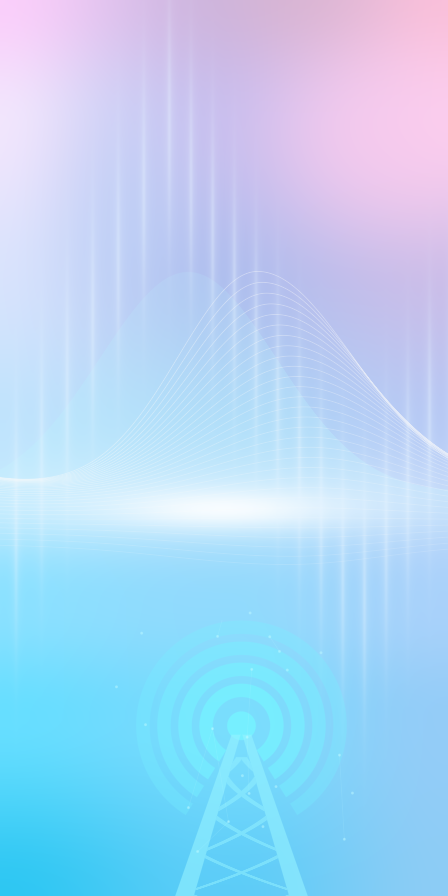
Reproduce this background procedurally as a Shadertoy shader.

```glsl
#define WAVE_LINES 30
#define LINE_ALPHA 0.50
#define BEAM_ALPHA 0.38
#define BEAM_PEAK_X 0.378
#define MAST_POS vec2(0.539, 0.380)
#define RING_PITCH 0.047
#define RING_HALF 0.015
#define SPARKS 22
#define CYAN vec3(0.46, 0.95, 1.0)
#define ICE vec3(0.91, 0.96, 1.0)

float glow(vec2 d, vec2 radius) {
    d /= radius;
    return exp(-dot(d, d));
}

// Antialiased coverage of a signed distance
float cover(float d) {
    float px = 0.75 / iResolution.x;
    return 1.0 - smoothstep(-px, px, d);
}

vec2 hash2(float n) {
    return fract(sin(vec2(n, n + 7.3) * vec2(127.1, 311.7)) * 4375.85);
}

float segment(vec2 p, vec2 a, vec2 b) {
    vec2 ab = b - a;
    return length(p - a - ab * clamp(dot(p - a, ab) / dot(ab, ab), 0.0, 1.0));
}

vec3 row(float x, vec3 left, vec3 middle, vec3 right) {
    return mix(mix(left, middle, smoothstep(0.0, 0.5, x)), right, smoothstep(0.5, 1.0, x));
}

vec3 sky(vec2 p) {
    vec3 c = row(p.x, vec3(0.18, 0.78, 0.95), vec3(0.36, 0.80, 0.97), vec3(0.55, 0.80, 0.96));
    c = mix(c, row(p.x, vec3(0.40, 0.87, 1.0), vec3(0.48, 0.84, 0.99), vec3(0.58, 0.80, 0.97)), smoothstep(0.0, 0.4, p.y));
    c = mix(c, row(p.x, vec3(0.54, 0.88, 1.0), vec3(0.57, 0.85, 0.99), vec3(0.66, 0.82, 0.98)), smoothstep(0.4, 0.65, p.y));
    c = mix(c, row(p.x, vec3(0.74, 0.89, 0.99), vec3(0.67, 0.84, 0.97), vec3(0.71, 0.79, 0.96)), smoothstep(0.65, 1.05, p.y));
    c = mix(c, row(p.x, vec3(0.85, 0.89, 0.99), vec3(0.68, 0.74, 0.93), vec3(0.79, 0.74, 0.91)), smoothstep(1.0, 1.42, p.y));
    c = mix(c, row(p.x, vec3(0.95, 0.90, 0.99), vec3(0.78, 0.74, 0.93), vec3(0.99, 0.81, 0.93)), smoothstep(1.35, 1.74, p.y));
    c = mix(c, row(p.x, vec3(0.98, 0.81, 0.98), vec3(0.80, 0.71, 0.88), vec3(0.98, 0.75, 0.85)), smoothstep(1.72, 2.0, p.y));
    c = mix(c, vec3(0.97, 0.79, 0.93), 0.65 * glow(p - vec2(0.84, 1.70), vec2(0.24, 0.22)));
    c = mix(c, vec3(0.72, 0.82, 0.97), 0.50 * glow(p - vec2(0.28, 1.56), vec2(0.17, 0.30)));
    return mix(c, vec3(0.85, 0.70, 0.79), 0.50 * glow(p - vec2(0.66, 2.02), vec2(0.20, 0.14)));
}

// Vertical light beams whose heights follow a folded ramp
float beams(vec2 p) {
    float offset = p.x - BEAM_PEAK_X;
    float pitch = offset < 0.0 ? 0.057 : 0.0484;
    float center = round(offset / pitch) * pitch;
    float ramp = abs(mod(center + 0.42, 0.84) - 0.42);
    float d = offset - center;
    float profile = 0.6 * exp(-pow(d / 0.004, 2.0)) + 0.45 * exp(-pow(d / 0.012, 2.0));
    return profile * exp(-pow((p.y - 1.72 + 2.55 * ramp) / 0.25, 2.0));
}

// Family of bell curves leaning right as they flatten
float waveMesh(vec2 p) {
    float sum = 0.0;
    for (int i = 0; i < WAVE_LINES; i++) {
        float t = float(i) / float(WAVE_LINES - 1);
        float drop = 1.0 - pow(1.0 - t, 1.35);
        float d = p.x - 0.575 - 0.22 * drop * (1.0 - 0.7 * t * t);
        float width = d < 0.0 ? 0.25 + 0.12 * t : 0.30;
        float bell = mix(0.482, -0.045, drop) * exp(-d * d / (width * width));
        float slope = -2.0 * d * bell / (width * width);
        float height = mix(0.912, 0.785, t * t * t) + 0.02 * (1.0 - t) * exp(-p.x * 9.0);
        float dist = abs(p.y - height - bell) / sqrt(1.0 + slope * slope);
        sum += cover(dist - 0.0006) * mix(1.0, 0.35, t);
    }
    return min(sum, 1.3);
}

// Broadcast rings, open toward the ground
float rings(vec2 p) {
    float r = length(p);
    float i = clamp(round((r + RING_HALF) / RING_PITCH), 2.0, 5.0);
    float d = abs(r - i * RING_PITCH + RING_HALF) - RING_HALF;
    d = max(d, -0.53 * p.y - 0.85 * abs(p.x));
    return max(cover(d) * mix(0.75, 0.28, (i - 2.0) / 3.0), 0.85 * cover(r - 0.032));
}

// Lattice tower: two legs and crossed braces
float tower(vec2 p) {
    float depth = -p.y - 0.02;
    float spread = 0.012 + 0.32 * depth;
    float legs = abs(abs(p.x) - spread) - 0.010 - 0.03 * depth;
    float zigzag = abs(2.0 * fract(depth / 0.088) - 1.0);
    float braces = abs(abs(p.x) - zigzag * spread) * 0.75 - 0.006;
    braces = max(braces, abs(p.x) - spread);
    return max(cover(max(legs, -depth)) * 0.6, cover(max(braces, 0.05 - depth)) * 0.5);
}

// Scattered specks joined where neighbours are close
float sparkNet(vec2 p) {
    float sum = 0.0;
    for (int i = 0; i < SPARKS; i++) {
        vec2 a = vec2(0.26, 0.02) + hash2(float(i)) * vec2(0.54, 0.62);
        vec2 b = vec2(0.26, 0.02) + hash2(float(i + 1)) * vec2(0.54, 0.62);
        sum += 0.5 * cover(length(p - a) - 0.003);
        sum += 0.16 * cover(segment(p, a, b) - 0.0005) * step(length(a - b), 0.26);
    }
    return min(sum, 1.0);
}

void mainImage(out vec4 fragColor, in vec2 fragCoord) {
    vec2 p = fragCoord / iResolution.xy * vec2(1.0, 2.0);
    vec3 color = sky(p);

    // Translucent hill behind the mesh
    float hill = 0.90 + 0.493 * exp(-pow((p.x - 0.42) / 0.28, 2.0));
    float hillFade = 1.0 - 0.6 * smoothstep(0.9, 1.4, p.y);
    color = mix(color, vec3(0.72, 0.93, 0.99), 0.42 * cover(p.y - hill) * hillFade * smoothstep(0.75, 0.95, p.y));

    // Horizon haze with a bright core
    color = mix(color, ICE, 0.55 * glow(p - vec2(0.45, 0.88), vec2(0.85, 0.11)));
    color = mix(color, vec3(1.0), 0.85 * glow(p - vec2(0.50, 0.864), vec2(0.26, 0.045)));

    color = mix(color, ICE, BEAM_ALPHA * beams(p));
    color = mix(color, vec3(0.98), LINE_ALPHA * waveMesh(p));

    // Mast and its signal
    vec2 mast = p - MAST_POS;
    color = mix(color, CYAN, 0.25 * glow(mast, vec2(0.20)));
    color = mix(color, CYAN, rings(mast));
    color = mix(color, vec3(0.58, 0.95, 1.0), tower(mast));
    color = mix(color, vec3(0.75, 0.98, 1.0), sparkNet(p));
    fragColor = vec4(color, 1.0);
}
```
